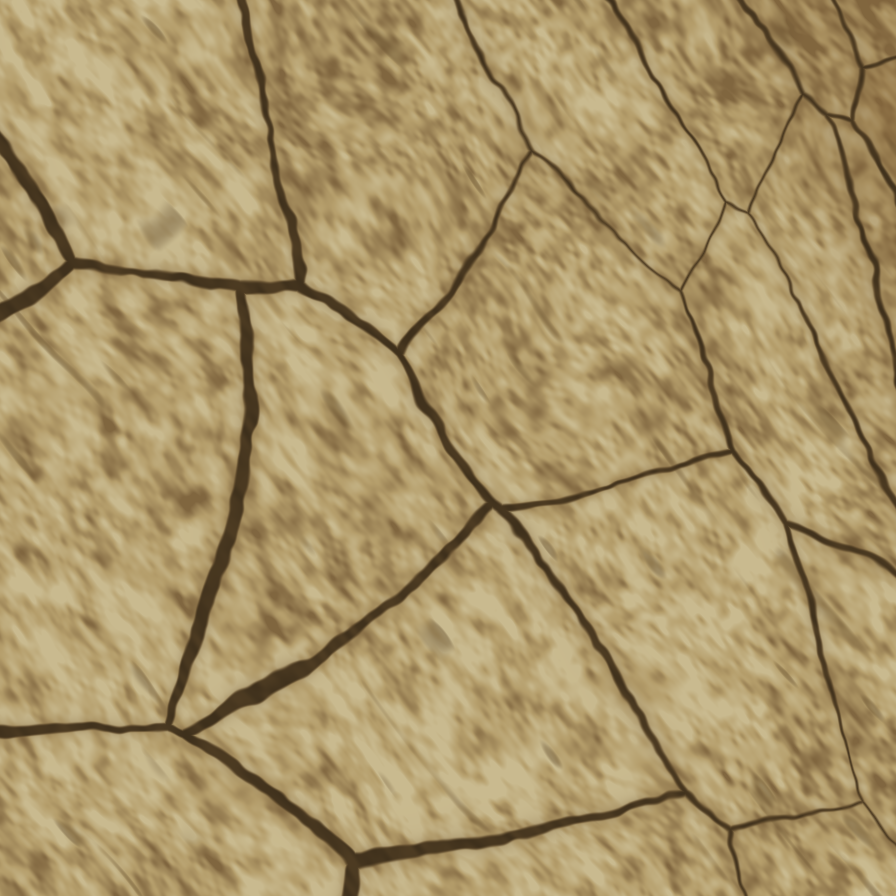
Give the GLSL for this texture, as a Shadertoy shader.

```glsl
// Draws a wall of slanted sandstone slabs with dark joints and streaky grain.

const vec3 STONE_LIGHT = vec3(0.76, 0.69, 0.51);
const vec3 STONE_MID   = vec3(0.71, 0.62, 0.42);
const vec3 STONE_DARK  = vec3(0.54, 0.44, 0.28);
const vec3 STONE_RUST  = vec3(0.52, 0.39, 0.22);
const vec3 JOINT_EDGE  = vec3(0.40, 0.31, 0.18);
const vec3 JOINT_CORE  = vec3(0.26, 0.20, 0.115);

const vec2  GRAIN_DIR    = vec2(0.64, -0.77); // streaks run down to the right
const float SLANT        = 0.5;    // lean of the slabs
const float TILT         = -0.3;   // slope of the short joints
const float ROW_DENSITY  = 2.3;
const float COL_DENSITY  = 1.2;
const float COL_SQUEEZE  = 1.3;    // slabs narrow toward the upper right
const float JITTER       = 0.82;
const float JOINT_WIDE   = 0.0085; // half widths at the left and the right
const float JOINT_NARROW = 0.0024;
const float JOINT_BLUR   = 0.0026;
const vec2  LAYOUT_SEED  = vec2(3.3, 7.6);

float hash(vec2 p) {
    return fract(sin(dot(p, vec2(127.1, 311.7))) * 43758.5453);
}

vec2 hash2(vec2 p) {
    return vec2(hash(p), hash(p + 57.3));
}

float noise(vec2 p) {
    vec2 i = floor(p), f = fract(p);
    f = f * f * (3.0 - 2.0 * f);
    return mix(mix(hash(i), hash(i + vec2(1, 0)), f.x),
               mix(hash(i + vec2(0, 1)), hash(i + vec2(1, 1)), f.x), f.y);
}

vec2 noise2(vec2 p) {
    return vec2(noise(p), noise(p + 31.7)) - 0.5;
}

// Noise centred on zero with a spread of about one.
float wave(vec2 p) {
    return (noise(p) - 0.5) / 0.21;
}

vec2 site(vec2 cell) {
    return cell + 0.5 + JITTER * (hash2(cell) - 0.5);
}

// Distance to the nearest joint in canvas units (x) and slab id (yz).
vec3 slabs(vec2 p) {
    float s = p.x + SLANT * p.y;
    vec2 q = vec2(s * (COL_DENSITY + COL_SQUEEZE * s * s),
                  ROW_DENSITY * (p.y + TILT * p.x)) + LAYOUT_SEED;
    vec2 gradX = (COL_DENSITY + 3.0 * COL_SQUEEZE * s * s) * vec2(1.0, SLANT);
    vec2 gradY = ROW_DENSITY * vec2(TILT, 1.0);

    vec2 home = floor(q), nearest = home;
    float best = 1e3;
    for (int j = -1; j <= 1; j++)
    for (int i = -1; i <= 1; i++) {
        vec2 cell = home + vec2(i, j);
        float d = length(site(cell) - q);
        if (d < best) { best = d; nearest = cell; }
    }

    vec2 a = site(nearest) - q;
    float edge = 1e3;
    for (int j = -2; j <= 2; j++)
    for (int i = -2; i <= 2; i++) {
        if (i == 0 && j == 0) continue;
        vec2 b = site(nearest + vec2(i, j)) - q;
        vec2 n = normalize(b - a);
        float stretch = length(n.x * gradX + n.y * gradY);
        edge = min(edge, dot(0.5 * (a + b), n) / stretch);
    }
    return vec3(edge, nearest);
}

void mainImage(out vec4 fragColor, in vec2 fragCoord) {
    vec2 p = fragCoord / iResolution.y;
    float s = p.x + SLANT * p.y;
    float far = smoothstep(0.35, 1.2, s);

    // Slab layout with curved, slightly ragged joints
    vec2 bent = p + 0.05 * noise2(p * 4.0) + 0.009 * noise2(p * 24.0)
              + 0.004 * noise2(p * 70.0);
    vec3 slab = slabs(bent);
    float tint = hash(slab.yz + 9.1) - 0.5;

    // Streaky grain, coarser on the near slabs
    vec2 bowed = p + 0.02 * noise2(p * 9.0);
    vec2 g = vec2(dot(bowed, GRAIN_DIR), dot(bowed, vec2(-GRAIN_DIR.y, GRAIN_DIR.x)));
    float tone = mix(0.60, 0.32, far) * wave(g * vec2(24.0, 54.0))
               + 0.58 * wave(g * vec2(46.0, 105.0) + 13.0)
               + mix(0.30, 0.46, far) * wave(g * vec2(85.0, 190.0) + 41.0)
               + 0.34 * wave(p * 9.0 + 5.0)
               + 0.5 * tint + 0.1;
    float corner = smoothstep(1.2, 1.5, s);
    tone -= 0.7 * corner;

    vec3 col = mix(STONE_MID, STONE_LIGHT, clamp(tone, 0.0, 1.7) / 1.1);
    col = mix(col, STONE_DARK, clamp(-tone, 0.0, 2.2) / 1.8);
    col = mix(col, STONE_RUST, corner * (0.35 + 0.5 * tint));

    // Sparse long scars in the stone face
    float scar = smoothstep(0.86, 0.97, noise(g * vec2(11.0, 60.0) + 77.0));
    col = mix(col, JOINT_EDGE, 0.45 * scar);

    // Joints: faint shade, brown rim, dark core
    float halfWidth = mix(JOINT_WIDE, JOINT_NARROW, smoothstep(0.25, 1.0, s))
                    * (0.45 + 1.1 * noise(p * 7.0 + 3.0));
    float d = slab.x - halfWidth;
    col = mix(col, STONE_DARK, 0.4 * exp(-max(d, 0.0) / 0.007));
    col = mix(col, JOINT_EDGE, 1.0 - smoothstep(-JOINT_BLUR, JOINT_BLUR, d));
    vec3 core = JOINT_CORE * (0.92 + 0.25 * noise(g * vec2(40.0, 130.0)));
    col = mix(col, core, 1.0 - smoothstep(-JOINT_BLUR, 0.6 * JOINT_BLUR, d));

    fragColor = vec4(col, 1.0);
}
```
